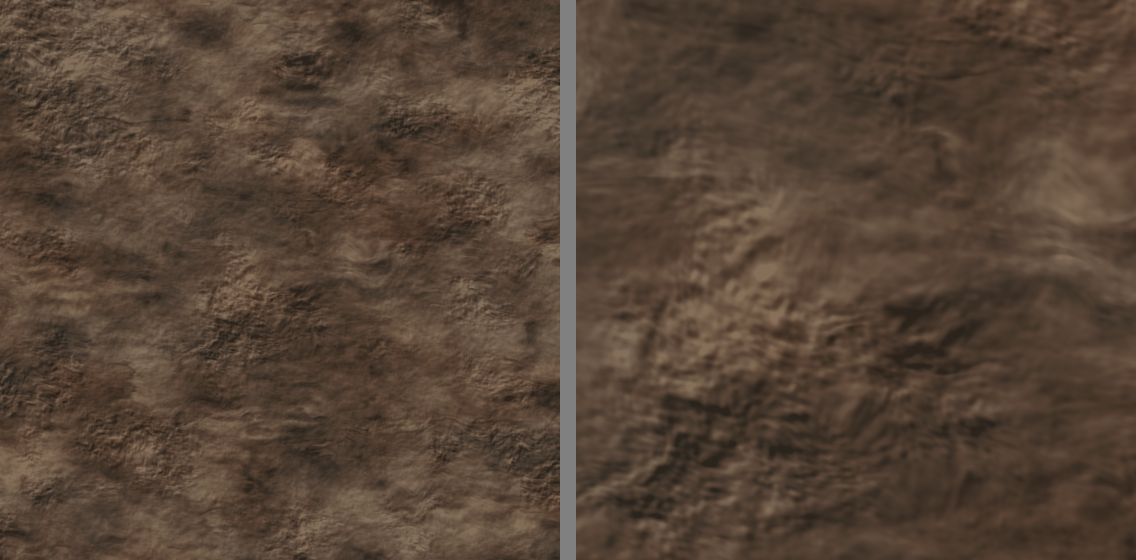
Left: the whole. Right: its middle third, enlarged.
A Shadertoy shader for this texture:

```glsl
const vec3 DARK_SOIL = vec3(0.215, 0.172, 0.135);
const vec3 BROWN_SOIL = vec3(0.343, 0.264, 0.209);
const vec3 PALE_DUST = vec3(0.485, 0.402, 0.322);
const vec3 RUST_SHIFT = vec3(0.022, -0.006, -0.016);

// Integer hash of a lattice cell, from -1 to 1
float hash(vec2 cell) {
    uvec2 q = uvec2(ivec2(cell)) * uvec2(1597334673u, 3812015801u);
    uint n = (q.x ^ q.y) * 1597334673u;
    n = (n ^ (n >> 15)) * 2246822519u;
    n ^= n >> 13;
    return float(n >> 8) / 8388607.5 - 1.0;
}

float noise(vec2 p) {
    vec2 cell = floor(p);
    vec2 f = p - cell;
    f = f * f * f * (f * (f * 6.0 - 15.0) + 10.0);
    float low = mix(hash(cell), hash(cell + vec2(1, 0)), f.x);
    float high = mix(hash(cell + vec2(0, 1)), hash(cell + vec2(1, 1)), f.x);
    return mix(low, high, f.y);
}

// Layered noise; every octave is turned a little to hide the lattice
float fbm(vec2 p, int octaves, float gain) {
    const mat2 TURN = mat2(1.95, 0.42, -0.42, 1.95);
    float sum = 0.0;
    float weight = 0.5;
    for (int i = 0; i < octaves; i++) {
        sum += weight * noise(p);
        p = TURN * p + vec2(17.3, 41.7);
        weight *= gain;
    }
    return sum;
}

// Slope of a rough surface lit from the upper left
float relief(vec2 p, vec2 scale, float reach) {
    vec2 toLight = reach * vec2(-0.6, 0.8);
    return fbm((p - toLight) * scale, 3, 0.6) - fbm((p + toLight) * scale, 3, 0.6);
}

// Dark lip above a pale rim along broken, mostly level contours
float ledge(vec2 p, vec2 scale, float sharpness) {
    float n = fbm(p * scale, 4, 0.55) * sharpness;
    return -n * exp(-n * n);
}

float patches(vec2 p, vec2 scale, float from, float to) {
    return smoothstep(from, to, fbm(p * scale, 3, 0.5));
}

vec3 soilColor(float tone) {
    vec3 shade = mix(BROWN_SOIL, DARK_SOIL, clamp(-tone * 0.5, 0.0, 1.35));
    return mix(shade, PALE_DUST, clamp(tone * 0.46, 0.0, 1.25));
}

void mainImage(out vec4 fragColor, in vec2 fragCoord) {
    vec2 p = fragCoord / iResolution.y;
    vec2 warp = vec2(fbm(p * 16.0 + 3.1, 2, 0.5), fbm(p * 16.0 + 58.4, 2, 0.5));
    vec2 bent = p + 0.014 * warp;

    // Soft stains, wider than they are tall
    float tone = 1.0 * fbm(bent * vec2(3.0, 5.0) + 7.0, 2, 0.5);
    tone += 2.7 * fbm(bent * vec2(11.0, 17.0) + 23.0, 5, 0.55);

    // Crumbly ground, rougher in some patches
    float crust = patches(p + 4.7, vec2(9.0, 12.0), -0.05, 0.4);
    tone += relief(bent, vec2(60.0, 76.0), 0.0022) * mix(1.2, 3.9, crust);
    tone += mix(0.6, 1.0, crust) * fbm(p * vec2(85.0, 115.0), 2, 0.75);

    // Level scrapes and broken ledges
    float scraped = patches(p + 9.2, vec2(7.0, 10.0), 0.0, 0.4);
    tone += 1.1 * scraped * noise(bent * vec2(15.0, 90.0) + 31.0);
    float broken = patches(p + 13.6, vec2(13.0, 18.0), 0.08, 0.4);
    tone += 2.0 * broken * ledge(bent, vec2(10.0, 30.0), 7.0);

    // Dark pitted hollows
    float hollow = patches(bent + 21.4, vec2(14.0, 20.0), 0.25, 0.6);
    tone -= hollow * (0.9 + 1.1 * noise(p * vec2(75.0, 90.0)));

    // Drift between rusty earth and olive grey
    float rust = fbm(bent * vec2(7.0, 10.0) + 67.0, 3, 0.5);
    vec3 color = soilColor(tone + 0.08) + RUST_SHIFT * rust * 0.9;
    fragColor = vec4(clamp(color, 0.0, 1.0), 1.0);
}
```
